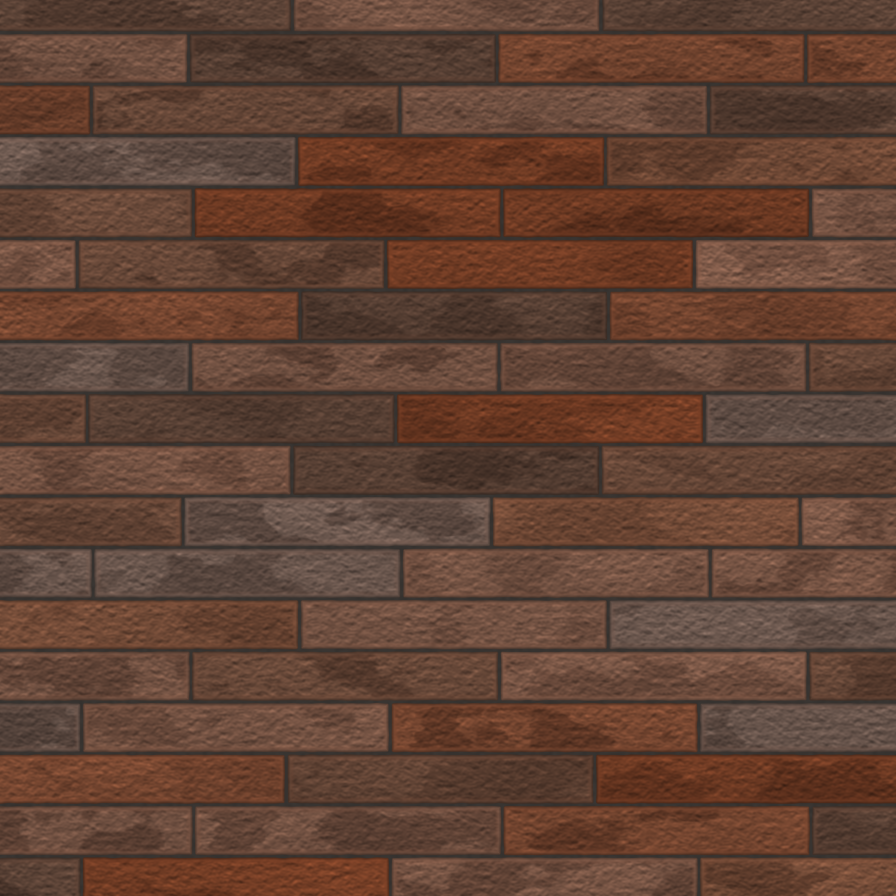
Reproduce this texture procedurally as a Shadertoy shader.

```glsl
const vec2 PITCH = vec2(0.3444, 0.05745);  // brick plus joint
const float FIRST_JOINT = 0.0443;          // height of the lowest bed joint
const float JOINT_WIDTH = 0.0032;
const vec3 MORTAR = vec3(0.215, 0.200, 0.188);

const vec3 CLAY[8] = vec3[8](
    vec3(0.430, 0.228, 0.138),   // rust
    vec3(0.440, 0.262, 0.180),   // sienna
    vec3(0.440, 0.288, 0.212),   // light sienna
    vec3(0.462, 0.328, 0.265),   // tan
    vec3(0.445, 0.318, 0.258),   // rose tan
    vec3(0.395, 0.275, 0.215),   // brown
    vec3(0.345, 0.252, 0.205),   // umber
    vec3(0.415, 0.338, 0.302));  // grey

float hash(vec2 p) {
    vec3 q = fract(p.xyx * vec3(0.1031, 0.1030, 0.0973));
    q += dot(q, q.yzx + 33.33);
    return fract((q.x + q.y) * q.z);
}

float noise(vec2 p) {
    vec2 i = floor(p), f = fract(p);
    f = f * f * (3.0 - 2.0 * f);
    return mix(mix(hash(i), hash(i + vec2(1, 0)), f.x),
               mix(hash(i + vec2(0, 1)), hash(i + vec2(1, 1)), f.x), f.y);
}

float fbm(vec2 p, int octaves) {
    float sum = 0.0, total = 0.0, amp = 1.0;
    for (int i = 0; i < octaves; i++) {
        sum += amp * noise(p);
        total += amp;
        amp *= 0.5;
        p = mat2(1.6, 1.2, -1.2, 1.6) * p + 17.3;
    }
    return sum / total;
}

float roundedBox(vec2 p, vec2 halfSize, float radius) {
    vec2 q = abs(p) - halfSize + radius;
    return length(max(q, 0.0)) + min(max(q.x, q.y), 0.0) - radius;
}

// Running bond stepped by thirds, with a small random shift per row
vec2 brickGrid(vec2 p) {
    vec2 g = p / PITCH;
    g.y += 1.0 - FIRST_JOINT / PITCH.y;
    float row = floor(g.y);
    float shift = 0.277 + mod(row, 3.0) / 3.0 + 0.06 * (hash(vec2(row, 7.0)) - 0.5);
    return vec2(g.x - shift + 3.0, g.y);
}

// Wrinkled surface lit from above
float relief(vec2 p, vec2 frequency) {
    vec2 toLight = vec2(-0.0005, 0.0024);
    return fbm(p * frequency, 2) - fbm((p + toLight) * frequency, 2);
}

vec3 brickColor(vec2 p, vec2 id, float edge, float height) {
    float pick = hash(id + 11.7);
    vec3 color = CLAY[int(pick * 8.0)] * mix(0.96, 1.05, hash(id + 41.3));

    // Burnt patches with mottled borders, fading out near the rim
    vec2 seed = 23.0 * vec2(hash(id + 3.1), hash(id + 5.9));
    float grain = noise(p * vec2(170.0, 210.0));
    float patches = fbm(p * vec2(14.0, 23.0) + seed, 3) + 0.10 * (grain - 0.5);
    float burn = smoothstep(0.48, 0.57, patches) * smoothstep(-0.001, -0.007, edge);
    color *= mix(vec3(1.0), vec3(0.80, 0.78, 0.77), burn * mix(0.45, 1.0, hash(id + 8.2)));

    // Soft tint drift and fine grain
    color *= 1.0 + 0.10 * (noise(p * vec2(9.0, 20.0) + seed.yx) - 0.5);
    float inner = smoothstep(-0.002, -0.007, edge);
    color *= 1.0 + mix(0.15, 0.56, inner) * relief(p, vec2(145.0, 205.0));
    color *= 1.0 + 0.05 * (grain - 0.5);

    // Warm smooth rim, lit top and shaded arris
    float rim = smoothstep(-0.008, -0.005, edge) * smoothstep(-0.001, -0.004, edge);
    color += rim * vec3(0.018, 0.006, 0.002);
    color *= 1.0 + 0.03 * height;
    return color * (1.0 - 0.30 * smoothstep(-0.0035, 0.0005, edge));
}

void mainImage(out vec4 fragColor, in vec2 fragCoord) {
    vec2 p = fragCoord / iResolution.y;
    float pixel = 1.0 / iResolution.y;

    vec2 grid = brickGrid(p);
    vec2 id = floor(grid);
    vec2 local = (fract(grid) - 0.5) * PITCH;

    // Slightly uneven brick outline
    float edge = roundedBox(local, 0.5 * (PITCH - JOINT_WIDTH), 0.002);
    edge += 0.0010 * (noise(p * 95.0) - 0.5);

    vec3 mortar = MORTAR * (0.94 + 0.12 * noise(p * 210.0));
    vec3 brick = brickColor(p, id, edge, 2.0 * local.y / PITCH.y);
    float cover = smoothstep(0.8 * pixel, -0.8 * pixel, edge);
    fragColor = vec4(mix(mortar, brick, cover), 1.0);
}
```
